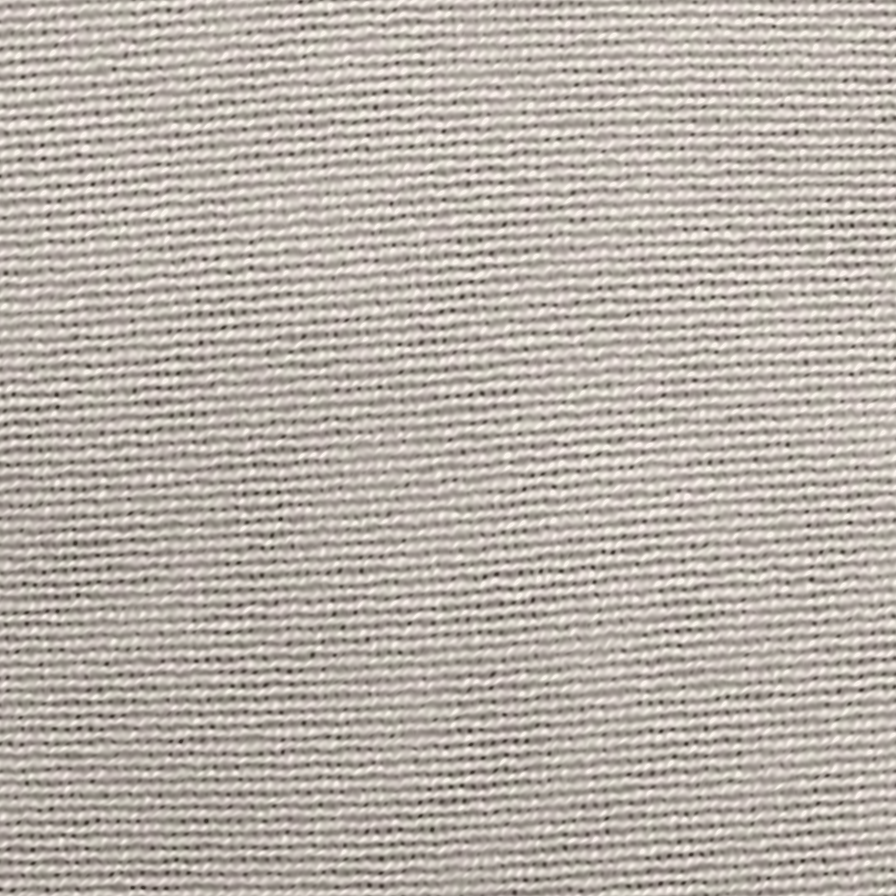
Reproduce this texture procedurally as a WebGL 1 fragment shader.

```glsl
precision highp float;
// Fine ribbed cloth: pale, slightly bent cords with dark slanted stitch gaps between them.
// Cosine profiles shape cords and stitches; gradient noise adds uneven yarn, tint and soft folds.

uniform vec2 u_resolution;

const float TAU = 6.2831853;

vec2 hashGradient(vec2 cell) {
  vec3 p = fract(cell.xyx * vec3(0.1031, 0.1030, 0.0973));
  p += dot(p, p.yzx + 33.33);
  float angle = TAU * fract((p.x + p.y) * p.z);
  return vec2(cos(angle), sin(angle));
}

float gradientNoise(vec2 p) {
  vec2 i = floor(p);
  vec2 f = p - i;
  vec2 w = f * f * f * (f * (f * 6.0 - 15.0) + 10.0);
  float a = dot(hashGradient(i), f);
  float b = dot(hashGradient(i + vec2(1.0, 0.0)), f - vec2(1.0, 0.0));
  float c = dot(hashGradient(i + vec2(0.0, 1.0)), f - vec2(0.0, 1.0));
  float d = dot(hashGradient(i + vec2(1.0, 1.0)), f - vec2(1.0, 1.0));
  return mix(mix(a, b, w.x), mix(c, d, w.x), w.y);
}

float wave(float x) {
  return 0.5 + 0.5 * cos(TAU * x);
}

void main() {
  vec2 uv = gl_FragCoord.xy / u_resolution;

  // Cords climb to the right, most steeply along the falling diagonal
  float diagonal = uv.x + uv.y;
  float rise = 0.036 * diagonal + 0.0105 * sin(0.5 * TAU * (diagonal - 1.0));
  rise += 0.003 * gradientNoise(uv * 3.0 + 4.0);
  float row = (uv.y - rise) * 68.5;
  float column = uv.x * 80.0 + uv.y * 5.0 + 0.8 * gradientNoise(uv * 5.0 + 9.0);

  // Irregular yarn thickness and a small ripple from each stitch
  column += 0.35 * gradientNoise(vec2(column * 0.3, row * 0.8) + 71.0);
  row += 0.04 * sin(TAU * column) + 0.22 * gradientNoise(vec2(column * 0.6, row * 0.9));
  float cord = wave(row);
  float gap = 1.0 - cord;

  // Slanted dark holes in the gaps, rounded highlights on the cords
  float hole = wave(column - 0.7 * (fract(row) - 0.5));
  float bead = wave(column + 0.35 - 0.7 * (fract(row + 0.5) - 0.5));
  float stitchNoise = gradientNoise(vec2(column, row) * 0.83 + 31.0);
  float patchNoise = gradientNoise(vec2(diagonal * 5.0, (uv.x - uv.y) * 9.0) + 17.0);
  float depth = clamp(0.7 + 1.9 * stitchNoise + 0.9 * patchNoise, 0.0, 1.8);

  // Cord contrast softens unevenly in fold-shaped patches
  float relief = 0.285 + 0.10 * patchNoise + 0.08 * gradientNoise(vec2(column * 0.25, row * 0.5) + 5.0);
  float tone = 0.708 + relief * (cord - 0.5);
  tone -= 0.23 * gap * gap * hole * hole * depth;
  tone += 0.12 * cord * cord * (bead - 0.4) * (1.0 + 1.5 * stitchNoise);
  tone += 0.07 * stitchNoise + 0.09 * gradientNoise(vec2(column * 1.5, row * 2.0) + 11.0);

  // Broad light: dim lower left, soft diagonal folds
  tone += 0.085 * (smoothstep(0.0, 1.3, uv.x * 0.7 + uv.y) - 0.6);
  tone += 0.035 * gradientNoise(vec2(uv.x - uv.y, diagonal * 1.6) * 2.2 + 2.0);
  tone = clamp(tone, 0.2, 0.95);

  // Warm grey with faint pink and green fibres
  float tint = gradientNoise(vec2(column * 0.4, row * 0.5) + 53.0);
  vec3 warmth = vec3(0.03, 0.0, -0.03) + tint * vec3(0.012, -0.012, 0.012);
  gl_FragColor = vec4(clamp(tone + warmth, 0.0, 1.0), 1.0);
}
```
